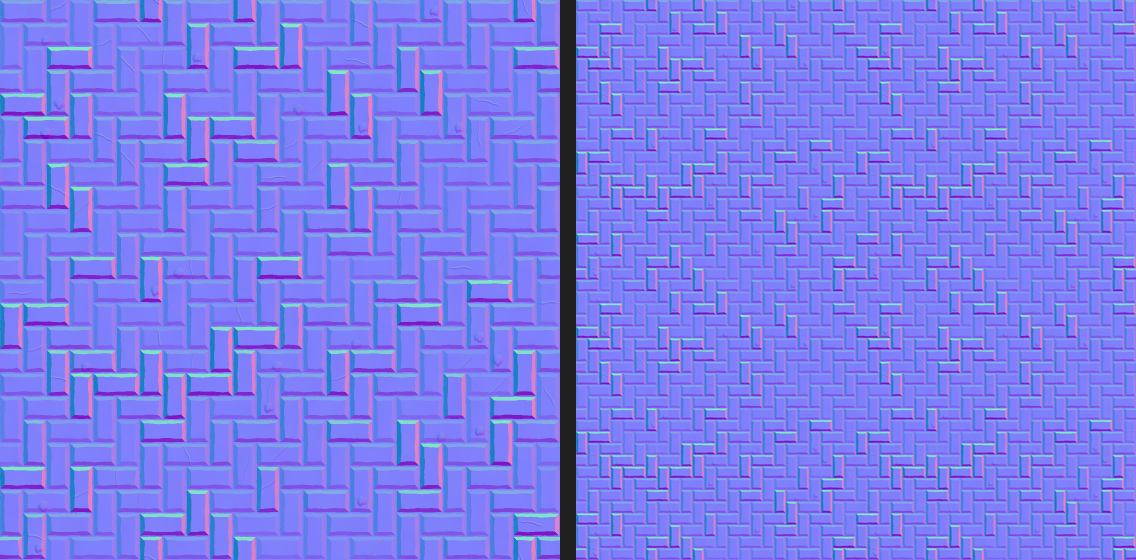
Left: one tile. Right: repeated 2 by 2.
Reproduce this texture map procedurally as a Shadertoy shader.

```glsl
// Normal map of bevelled herringbone bricks with uneven tilt, cracks and dents
const float CELLS = 24.0;

float hash(vec2 id, float seed) {
    return fract(sin(dot(id, vec2(12.99, 78.23)) + seed * 37.7) * 4375.85);
}

// Layered sines for hand-cut edges
float wobble(float t, float phase) {
    return sin(t * 4.0 + phase) + 0.5 * sin(t * 9.0 + phase * 2.3)
         + 0.2 * sin(t * 21.0 + phase * 4.1);
}

// Slope of a thin curved groove crossing part of the brick
vec2 crackSlope(vec2 p, vec2 size, vec2 id) {
    float angle = 6.283 * hash(id, 5.0);
    vec2 along = vec2(cos(angle), sin(angle));
    vec2 across = vec2(-along.y, along.x);
    vec2 q = p - size * (0.35 + 0.3 * vec2(hash(id, 6.0), hash(id, 7.0)));
    float t = dot(q, along);
    float d = (dot(q, across) + 0.035 * wobble(t, angle * 3.0)) / 0.03;
    float reach = 1.0 - smoothstep(0.3, 0.65, abs(t));
    return across * d * exp(-d * d) * reach * 0.7;
}

// Slope of a shallow chipped hollow with a steep lower rim
vec2 dentSlope(vec2 p, vec2 size, vec2 id) {
    vec2 q = p - size * vec2(0.3 + 0.4 * hash(id, 8.0), 0.27);
    float phase = 6.283 * hash(id, 9.0);
    float r = length(q) + 0.03 * wobble(atan(q.y, q.x) * 0.5 + q.x * 3.0, phase);
    float rim = smoothstep(0.05, 0.19, r) * (1.0 - smoothstep(0.2, 0.24, r));
    return (normalize(q + 0.001) * 0.5 + vec2(0.0, -0.3)) * rim * 0.45;
}

vec3 brickNormal(vec2 uv) {
    // Herringbone: two cells of a lying brick, then the lower and upper half of a standing one
    vec2 cell = floor(uv);
    float k = mod(cell.x + cell.y + 1.0, 4.0);
    bool lying = k < 1.5;
    vec2 corner = cell;
    if (lying) corner.x -= k;
    else if (k > 2.5) corner.y -= 1.0;
    vec2 size = lying ? vec2(2.0, 1.0) : vec2(1.0, 2.0);
    vec2 p = uv - corner;
    vec2 id = mod(corner, CELLS);
    float phase = 40.0 * hash(id, 1.0);

    // Distances to the left, right, bottom and top edges inside the joint
    vec4 edge = vec4(p.x, size.x - p.x, p.y, size.y - p.y) - vec4(0.01, 0.05, 0.05, 0.01);
    float nearest = min(min(edge.x, edge.y), min(edge.z, edge.w));

    // Outward direction, width and slope of the closest bevel
    float strong = smoothstep(0.68, 0.88, hash(id, 2.0));
    vec2 outward = vec2(0.0, 1.0);
    float weakTilt = 0.25, width = 0.15, side = 3.0;
    if (nearest == edge.x) {
        outward = vec2(-1.0, 0.0); weakTilt = 0.37; width = 0.18; side = 0.0;
    } else if (nearest == edge.y) {
        outward = vec2(1.0, 0.0); weakTilt = 0.25; width = 0.16; side = 1.0;
    } else if (nearest == edge.z) {
        outward = vec2(0.0, -1.0); weakTilt = 0.32; width = 0.16; side = 2.0;
    }
    float run = outward.x != 0.0 ? p.y : p.x;
    width += 0.014 * wobble(run, phase + side * 7.0);
    float tilt = mix(weakTilt * (0.6 + 0.8 * hash(id, 3.0)), 0.79, strong);
    tilt *= 0.93 + 0.14 * hash(id, 11.0 + side);

    // Nearly flat face with slow undulation and wear on a few bricks
    vec2 slope = 0.012 * vec2(sin(p.y * 4.0 + phase), sin(p.x * 3.0 + phase * 1.7));
    if (hash(id, 4.0) > 0.86) slope += crackSlope(p, size, id);
    if (hash(id, 10.0) > 0.94) slope += dentSlope(p, size, id);

    if (nearest < 0.004 * wobble(run * 1.7, phase)) slope = vec2(0.0);
    else if (nearest < width) slope = outward * tilt + slope * 0.5;

    // Height component falls linearly, which deepens the blue of shallow bevels
    return vec3(slope, 1.0 - 0.57 * length(slope));
}

void mainImage(out vec4 fragColor, in vec2 fragCoord) {
    // Average a 3 by 3 grid of samples to smooth every edge
    vec3 color = vec3(0.0);
    for (int i = 0; i < 9; i++) {
        vec2 offset = (vec2(i % 3, i / 3) - 1.0) / 3.0;
        vec2 uv = (fragCoord + offset) / iResolution.xy * CELLS;
        color += brickNormal(uv) * 0.5 + 0.5;
    }
    fragColor = vec4(color / 9.0 * vec3(1.0, 1.0, 0.99), 1.0);
}
```
